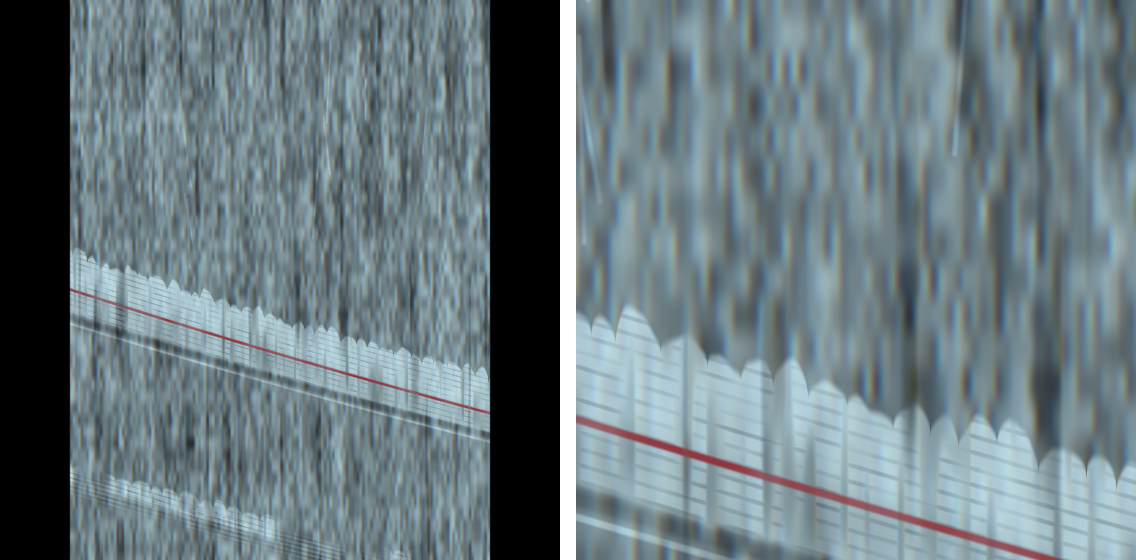
Left, the full canvas; right, a detail of the centre.
This texture is drawn by a WebGL 1 fragment shader. Its source:

```glsl
precision highp float;
// Vertical grey-blue fibres crossed by a slanted pale band with a red seam, between black margins.
uniform vec2 u_resolution;

const vec3 FIBRE_TINT = vec3(0.82, 0.955, 1.0);
const vec3 SEAM_RED = vec3(0.56, 0.20, 0.23);

float hash(vec2 p) {
  return fract(sin(dot(p, vec2(127.1, 311.7))) * 43758.5453);
}

float noise(vec2 p) {
  vec2 cell = floor(p);
  vec2 f = fract(p);
  f = f * f * (3.0 - 2.0 * f);
  float low = mix(hash(cell), hash(cell + vec2(1.0, 0.0)), f.x);
  float high = mix(hash(cell + vec2(0.0, 1.0)), hash(cell + vec2(1.0, 1.0)), f.x);
  return mix(low, high, f.y);
}

// Soft stripe of given half width around zero
float stripe(float d, float halfWidth, float blur) {
  return 1.0 - smoothstep(halfWidth - blur, halfWidth + blur, abs(d));
}

float segmentDistance(vec2 p, vec2 a, vec2 b) {
  vec2 ab = b - a;
  return length(p - a - ab * clamp(dot(p - a, ab) / dot(ab, ab), 0.0, 1.0));
}

// Brightness of the fibres: short grains over longer strands
float fibreTone(vec2 p) {
  float grain = noise(p * vec2(205.0, 48.0)) - 0.5;
  float strand = noise(p * vec2(125.0, 13.0) + 17.0) - 0.5;
  float sheet = noise(p * vec2(38.0, 5.0) + 41.0) - 0.5;
  return 0.545 + 0.27 * grain + 0.19 * strand + 0.12 * sheet;
}

// Long narrow dark gaps between fibres
float crackMask(vec2 p) {
  p.x += 0.005 * (noise(p * vec2(4.0, 9.0)) - 0.5);
  float narrow = smoothstep(0.70, 0.98, noise(p * vec2(105.0, 4.5) + 73.0));
  float wide = smoothstep(0.68, 1.0, noise(p * vec2(46.0, 3.0) + 29.0));
  return max(narrow, 0.7 * wide);
}

// Rounded teeth of uneven height along an edge
float toothHeight(float x, float width) {
  float t = x / width + 0.7 * noise(vec2(x * 30.0, 3.0));
  float f = 2.0 * fract(t) - 1.0;
  return (0.4 + 0.6 * hash(vec2(floor(t), 8.0))) * sqrt(1.0 - f * f);
}

// Fine mesh of upright and slanted threads
float meshMask(float x, float d) {
  float upright = smoothstep(0.55, 0.95, noise(vec2(x * 150.0, d * 12.0)));
  float slanted = smoothstep(0.3, 1.0, sin(d * 650.0)) * noise(vec2(x * 60.0, d * 90.0));
  return max(upright, slanted);
}

// A few thin pale scratches, nearly upright
float scratchMask(vec2 p, float blur) {
  float mask = 0.0;
  for (int i = 0; i < 8; i++) {
    float id = float(i);
    vec2 start = vec2(mix(0.2, 0.8, hash(vec2(id, 1.0))), mix(0.5, 0.8, hash(vec2(id, 2.0))));
    vec2 reach = vec2(0.04 * (hash(vec2(id, 3.0)) - 0.5), mix(0.07, 0.17, hash(vec2(id, 4.0))));
    float d = segmentDistance(p, start, start + reach);
    mask = max(mask, stripe(d, 0.0014, blur) * (0.4 + 0.6 * noise(p * vec2(20.0, 60.0))));
  }
  return mask;
}

void main() {
  vec2 p = gl_FragCoord.xy / u_resolution;
  float pixel = 1.0 / min(u_resolution.x, u_resolution.y);
  float blur = max(pixel, 0.0012);
  float across = (p.x - 0.125) / 0.75;

  // Height above the gently bowed seam
  float d = p.y - (0.483 - 0.221 * across - 0.022 * across * (1.0 - across));
  float crack = crackMask(p);

  // Fibres, with a slight colour fringe from shifted samples
  vec2 fringe = vec2(0.0015, 0.0);
  vec3 tone = vec3(fibreTone(p - fringe), fibreTone(p), fibreTone(p + fringe));
  tone += 0.17 * scratchMask(p, blur);

  // Main band: toothed top, thinner lower half
  float top = 0.055 + 0.020 * toothHeight(p.x, 0.023) + 0.012 * (noise(vec2(p.x * 110.0, 5.0)) - 0.5);
  float bottom = -0.040 + 0.006 * across;
  float band = smoothstep(-0.004, 0.003, top - d) * smoothstep(-0.003, 0.003, d - bottom);
  float mesh = meshMask(p.x, d);
  float bandTone = mix(0.77, 0.86, smoothstep(-0.01, 0.02, d)) - 0.17 * mesh;
  tone = mix(tone, vec3(bandTone) + 0.32 * (tone - 0.54), 0.93 * band);

  // Dark groove and pale ridge under the band
  float ridge = d + 0.061 - 0.010 * across;
  tone -= 0.10 * stripe(ridge - 0.011, 0.005, 0.003);
  tone += 0.21 * stripe(ridge, 0.0022, blur) * (0.5 + 0.5 * noise(p * vec2(50.0, 9.0)));

  // Second band: broken patches that fade to the right
  float lower = d + 0.326 - 0.022 * across;
  float lowerTop = 0.006 + 0.022 * toothHeight(p.x + 0.37, 0.027);
  float patches = smoothstep(0.28, 0.62, noise(vec2(p.x * 24.0, lower * 12.0 + 6.0)));
  float lowerBand = smoothstep(-0.004, 0.004, lowerTop - lower) * smoothstep(-0.026, -0.010, lower);
  tone += lowerBand * patches * mix(0.25, 0.13, across) * (1.0 - 0.8 * mesh);
  float ripples = sin(lower * 800.0) * stripe(lower + 0.020, 0.020, 0.009);
  tone += 0.065 * ripples * noise(vec2(p.x * 35.0, 12.0));

  // Cracks cut through fibres and bands
  tone -= crack * mix(0.17, 0.30, band);
  vec3 color = FIBRE_TINT * clamp(tone, 0.16, 0.94);

  // Red seam, partly broken by cracks
  float seam = stripe(d, 0.0023, blur) * (1.0 - 0.55 * crack);
  color = mix(color, SEAM_RED, seam * (0.65 + 0.35 * noise(vec2(p.x * 40.0, 2.0))));

  // Black side margins
  float panel = smoothstep(-pixel, pixel, 0.375 - abs(p.x - 0.5));
  gl_FragColor = vec4(color * panel, 1.0);
}
```
